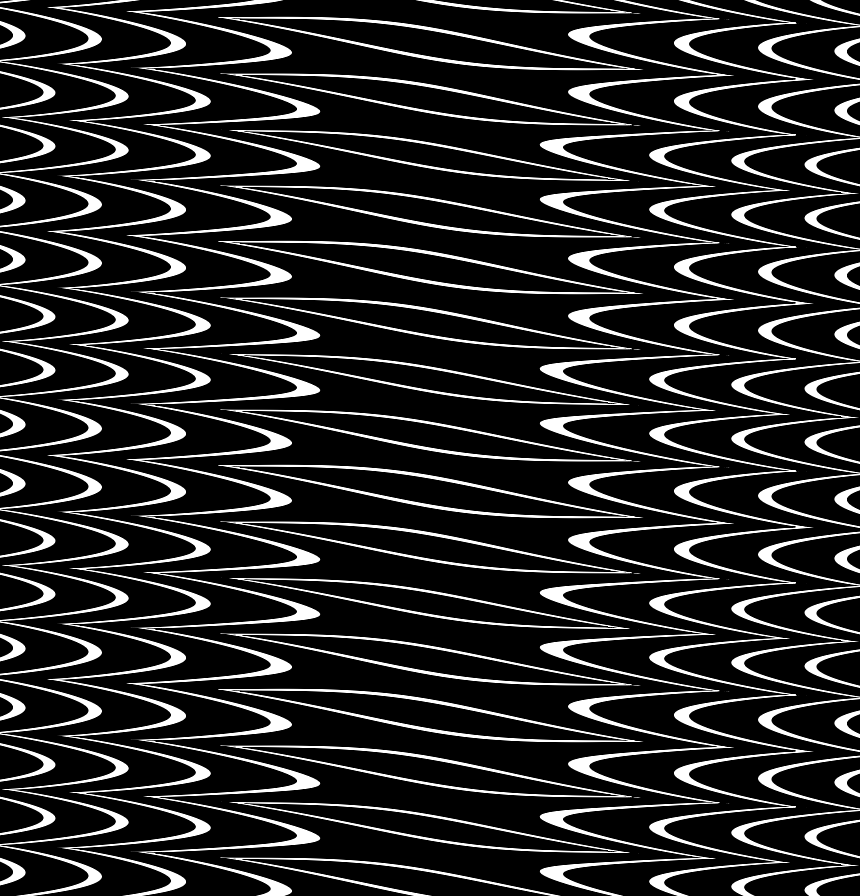
A Shadertoy shader for this pattern:

```glsl
const float PI = 3.14159265;
const vec3 INK = vec3(1.0);
const vec3 GROUND = vec3(0.0);

// Vertical repeats
const float ROWS = 16.0;          // ripples down the canvas
const float ROW_OFFSET = 0.277;   // first crest below the top edge, in rows
const float SWELL_ROWS = 4.0;     // rows per cycle of the slow variation
const float SWELL_CREST = 2.5;    // row where the variation peaks

// Sideways shear of the rows
const float SHEAR = 0.323;        // in rows
const float SHEAR_WIDTH = 0.122;  // in canvas widths

// Height field whose contours are drawn
const float CREST = 0.53;         // crest height on the centre line
const float RIPPLE = 1.6;         // crest to trough
const float SHARPNESS = 0.8;      // lower means sharper troughs
const float VALLEY_RISE = 14.3;   // contour levels per canvas width
const float VALLEY_WIDTH = 0.301;
const float RIPPLE_SWELL = 0.075;
const float RISE_SWELL = 0.05;

const float LINE = 0.17;          // line width, as a share of a level
const float FLOOR_LEVEL = -0.4;   // keeps deep troughs free of contours
const float EDGE = 0.65;          // softness of line edges

// Rows bent into an S, steepest on the centre line
float shearedRow(vec2 uv, float side) {
    return (1.0 - uv.y) * ROWS - ROW_OFFSET - SHEAR * asinh(side / SHEAR_WIDTH);
}

// Rippled valley, rising towards the left and right edges
float valleyHeight(vec2 uv) {
    float side = uv.x - 0.5;
    float row = shearedRow(uv, side);
    float swell = cos(2.0 * PI * (row - SWELL_CREST) / SWELL_ROWS);
    float rise = VALLEY_RISE * (length(vec2(side, VALLEY_WIDTH)) - VALLEY_WIDTH);
    float ripple = pow(abs(cos(PI * row)), SHARPNESS);
    return CREST - RIPPLE
        + rise * (1.0 + RISE_SWELL * swell)
        + RIPPLE * ripple * (1.0 + RIPPLE_SWELL * swell);
}

// Band just above each whole level; dense bands fade to their mean tone
float contour(float height) {
    float slope = max(fwidth(height), 1e-4);
    float level = max(height, FLOOR_LEVEL) - 0.5 * LINE;
    float gap = abs(fract(level + 0.5) - 0.5);
    float band = clamp((0.5 * LINE - gap) / (slope * EDGE) + 0.5, 0.0, 1.0);
    return mix(band, LINE, smoothstep(0.8, 1.6, slope));
}

void mainImage(out vec4 fragColor, in vec2 fragCoord) {
    vec2 uv = fragCoord / iResolution.xy;
    float ink = contour(valleyHeight(uv));
    fragColor = vec4(mix(GROUND, INK, ink), 1.0);
}
```
